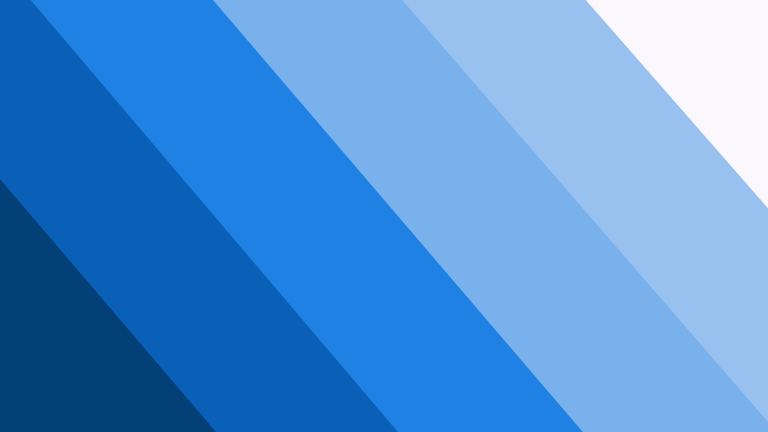
Give the GLSL for this background, as a Shadertoy shader.

```glsl
const int EDGE_COUNT = 5;

const vec3 NAVY  = vec3(0.016, 0.250, 0.470);
const vec3 COBALT = vec3(0.039, 0.376, 0.718);
const vec3 AZURE = vec3(0.122, 0.506, 0.890);
const vec3 SKY   = vec3(0.471, 0.694, 0.925);
const vec3 MIST  = vec3(0.596, 0.757, 0.937);
const vec3 WHITE = vec3(0.980, 0.973, 0.988);

// Signed distance to a leaning line, positive on its right.
// foot: x where the line meets the bottom; lean: leftward shift per unit of height.
float leaningEdge(vec2 p, float foot, float lean) {
    return (p.x - foot + lean * p.y) / length(vec2(1.0, lean));
}

// Coverage of the positive side, softened over one pixel width.
float coverage(float dist, float pixel) {
    return clamp(dist / pixel + 0.5, 0.0, 1.0);
}

void mainImage(out vec4 fragColor, in vec2 fragCoord) {
    // Canvas height is one unit
    vec2 p = fragCoord / iResolution.y;
    float pixel = 1.0 / iResolution.y;

    // Band borders from left to right, and the colour to the right of each
    float feet[EDGE_COUNT] = float[](0.500, 0.921, 1.349, 1.798, 2.231);
    float leans[EDGE_COUNT] = float[](0.854, 0.850, 0.856, 0.867, 0.875);
    vec3 bands[EDGE_COUNT] = vec3[](COBALT, AZURE, SKY, MIST, WHITE);

    // Layer each band over the previous ones
    vec3 color = NAVY;
    for (int i = 0; i < EDGE_COUNT; i++) {
        float dist = leaningEdge(p, feet[i], leans[i]);
        color = mix(color, bands[i], coverage(dist, pixel));
    }

    fragColor = vec4(color, 1.0);
}
```
